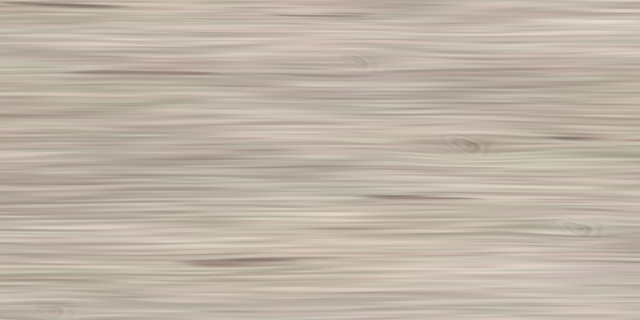
A Shadertoy shader for this texture:

```glsl
const vec3 WOOD = vec3(0.749, 0.703, 0.652);
const vec3 STAIN = vec3(0.47, 0.41, 0.39);
const vec3 RED_STAIN = vec3(0.57, 0.40, 0.36);
const vec3 PINK_SHIFT = vec3(0.024, -0.018, 0.004);
const vec3 WARM_SHIFT = vec3(0.012, 0.0, -0.030);

// Streak frequencies: along and across the grain
const vec2 BROAD = vec2(1.1, 8.0);
const vec2 BAND = vec2(2.0, 30.0);
const vec2 LINE = vec2(3.0, 95.0);
const vec2 FIBRE = vec2(6.0, 165.0);
const vec4 STREAK_GAIN = vec4(0.110, 0.065, 0.085, 0.125);

// Fine parallel growth lines, present in patches
const float GROWTH_LINES = 56.0;
const float GROWTH_GAIN = 0.026;

const int KNOTS = 4;
const vec2 KNOT_START = vec2(0.56, 0.81);
const vec2 KNOT_STEP = vec2(0.175, 0.74);
const vec2 KNOT_SIZE = vec2(0.055, 0.023);
const float KNOT_BULGE = 0.6;

const int STAINS = 6;
const vec2 STAIN_START = vec2(0.50, 0.96);
const vec2 STAIN_STEP = vec2(0.72, -0.195);

float hash(vec2 cell) {
    return fract(sin(dot(cell, vec2(127.1, 311.7))) * 43758.55);
}

// One row of smooth noise, shifted so that neighbouring rows never align
float rowNoise(float x, float row) {
    x += 17.0 * hash(vec2(row, 5.0));
    float cell = floor(x);
    float t = smoothstep(0.0, 1.0, x - cell);
    return mix(hash(vec2(cell, row)), hash(vec2(cell + 1.0, row)), t);
}

// Signed noise drawn out along the grain
float streak(vec2 p, vec2 frequency, float seed) {
    p = p * frequency + vec2(0.0, seed);
    float row = floor(p.y);
    float t = smoothstep(0.0, 1.0, p.y - row);
    return mix(rowNoise(p.x, row), rowNoise(p.x, row + 1.0), t) - 0.5;
}

vec2 scatter(vec2 start, vec2 stride, int i) {
    return fract(start + stride * float(i)) * vec2(2.0, 1.0);
}

void mainImage(out vec4 fragColor, in vec2 fragCoord) {
    vec2 p = fragCoord / iResolution.y;
    p.x *= 2.0 * iResolution.y / iResolution.x;

    // Gentle waves in the grain
    vec2 g = p;
    g.y += 0.004 * sin(2.3 * p.x + 5.0 * p.y)
         + 0.0015 * sin(7.1 * p.x + 17.0 * p.y + 1.0);

    // Knots spread the grain and add broken rings around a dark heart
    float knotTone = 0.0;
    for (int i = 0; i < KNOTS; i++) {
        vec2 d = p - scatter(KNOT_START, KNOT_STEP, i);
        float strength = 0.4 + 0.5 * hash(vec2(float(i), 3.0));
        vec2 wide = d / (KNOT_SIZE * vec2(3.2, 2.2));
        g.y -= d.y * KNOT_BULGE * strength * exp(-dot(wide, wide));
        d.y += 0.12 * d.x + 0.004 * sin(45.0 * d.x + float(i));
        float r = length(d / KNOT_SIZE);
        float rings = 0.05 * sin(8.0 * r + 3.0 * sin(29.0 * d.x + 60.0 * d.y)) * exp(-r * r * 0.6);
        float heart = 0.11 * exp(-r * r * 3.0);
        knotTone += strength * (rings - heart);
    }

    // Layered streaks
    vec4 layers = vec4(streak(g, BROAD, 11.0), streak(g, BAND, 83.0),
                       streak(g, LINE, 201.0), streak(g, FIBRE, 407.0));
    float tone = dot(layers, STREAK_GAIN);

    // Growth lines drift in phase and fade in and out
    float drift = 5.0 * streak(g, vec2(1.2, 13.0), 307.0);
    float patches = smoothstep(-0.35, 0.3, streak(g, vec2(2.2, 17.0), 503.0));
    float wave = sin(6.2832 * GROWTH_LINES * g.y + drift);
    tone += GROWTH_GAIN * patches * (wave - 0.3 * wave * wave + 0.1);

    // Sparse hairlines
    float hair = streak(g, vec2(1.6, 120.0), 911.0);
    tone -= 0.055 * smoothstep(0.27, 0.47, hair);
    vec3 color = WOOD + tone + knotTone;

    // Faint colour drift between pink, green and yellow
    color += PINK_SHIFT * (streak(g, vec2(5.0, 95.0), 607.0) + 0.6 * streak(g, vec2(2.0, 14.0), 733.0));
    color += WARM_SHIFT * streak(g, vec2(1.2, 7.0), 811.0);

    // Long dark stains, split along the fibres
    for (int i = 0; i < STAINS; i++) {
        vec2 d = vec2(p.x, g.y) - scatter(STAIN_START, STAIN_STEP, i);
        float pick = hash(vec2(float(i), 9.0));
        float along = d.x / mix(0.20, 0.36, pick);
        float taper = max(1.0 - along * along, 0.0);
        d.y += 0.012 * d.x + 0.012 * layers.y + 0.006 * layers.z;
        float across = abs(d.y) / (0.013 * taper + 0.001);
        float mask = (1.0 - smoothstep(0.1, 1.2, across)) * smoothstep(0.0, 0.8, taper);
        mask *= clamp(0.42 - 0.7 * layers.z - 0.7 * layers.w, 0.0, 0.8);
        vec3 stain = mix(STAIN, RED_STAIN, i == 2 ? smoothstep(-0.5, 0.5, along) : 0.15);
        color = mix(color, stain, mask);
    }

    fragColor = vec4(clamp(color, 0.0, 1.0), 1.0);
}
```
